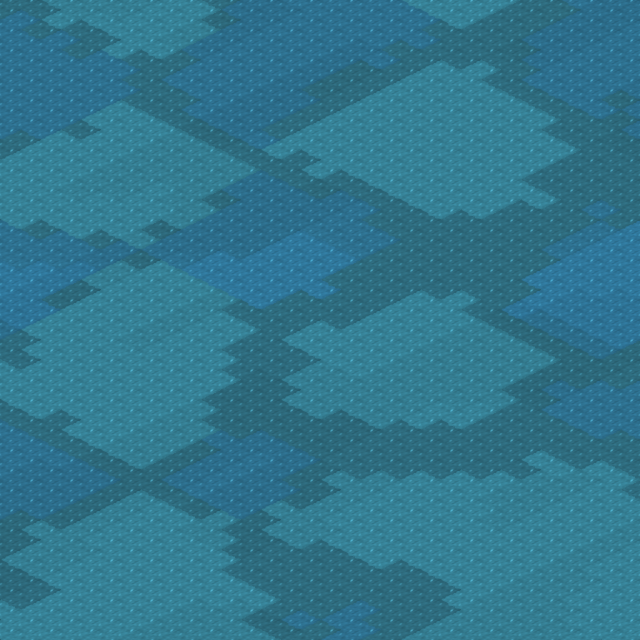
This texture is drawn by a WebGL 1 fragment shader. Its source:

```glsl
precision highp float;
// Isometric water map: 2:1 diamond tiles in pale shallows, dark channels and
// blue deeps. A warped cosine lattice picks each tile's depth; a grain of
// slanted ripples and small glints repeats from tile to tile.
uniform vec2 u_resolution;

const vec2 TILES = vec2(16.0, 32.0);          // diamonds across and up the canvas
const vec2 PATCH_PERIOD = vec2(0.68, 0.34);   // spacing of the shallow patches
const vec2 PATCH_WARP = vec2(0.46, 0.23);     // how far patches are displaced
const float SHALLOW_LEVEL = 0.24;
const float DEEP_LEVEL = 0.42;
const float EDGE_RAGGED = 0.45;
const float EDGE_FRAY = 0.16;                 // fine wear of tile edges, in tiles
const vec2 RIPPLE_CELLS = vec2(6.0, 10.0);    // ripple cells per tile
const vec2 GRAIN_CELLS = vec2(11.0, 17.0);    // finer grain cells per tile
const float RIPPLE_CONTRAST = 0.15;
const float GRAIN_CONTRAST = 0.17;
const vec2 GLINT_SIZE = vec2(0.0029, 0.0018);
const float GLINT_STRENGTH = 0.95;
const vec3 SHALLOW = vec3(0.212, 0.505, 0.587);
const vec3 CHANNEL = vec3(0.180, 0.420, 0.492);
const vec3 DEEP = vec3(0.178, 0.440, 0.560);
const vec3 DEEP_BRIGHT = vec3(0.185, 0.465, 0.605);
const vec3 GLINT = vec3(0.320, 0.740, 0.860);
const float TAU = 6.2831853;

float hash(vec2 p) {
  return fract(sin(dot(p, vec2(127.1, 311.7))) * 43758.5453);
}

// Value noise whose lattice wraps after the given period.
float noise(vec2 p, vec2 period) {
  vec2 i = floor(p);
  vec2 f = fract(p);
  f = f * f * (3.0 - 2.0 * f);
  vec2 lo = mod(i, period);
  vec2 hi = mod(i + 1.0, period);
  return mix(mix(hash(lo), hash(vec2(hi.x, lo.y)), f.x),
             mix(hash(vec2(lo.x, hi.y)), hash(hi), f.x), f.y);
}

float broadNoise(vec2 p) {
  return noise(p, vec2(64.0)) - 0.5;
}

// Canvas position to tile axes: x runs up-right, y runs down-right.
vec2 toTile(vec2 p) {
  vec2 s = p * TILES;
  return vec2(s.x + s.y, s.x - s.y);
}

vec2 fromTile(vec2 t) {
  return vec2(t.x + t.y, t.x - t.y) * 0.5 / TILES;
}

// Flat colour of one whole tile.
vec3 tileColour(vec2 id) {
  vec2 centre = fromTile(id + 0.5);
  vec2 broad = centre * vec2(2.6, 5.2);
  vec2 warp = vec2(broadNoise(broad + 3.7), broadNoise(broad + 21.3));
  vec2 phase = TAU * (centre + warp * PATCH_WARP) / PATCH_PERIOD;
  float patches = cos(phase.x - 0.8) + cos(phase.y - 1.2);
  float ragged = (hash(mod(id, 64.0) + 5.0) - 0.5) * EDGE_RAGGED;
  float depthNoise = broadNoise(broad * 1.3 + 40.2) * 1.4;

  vec3 deep = mix(DEEP, DEEP_BRIGHT, step(0.17, broadNoise(broad * 1.2 + 11.6)));
  vec3 colour = mix(CHANNEL, deep, step(DEEP_LEVEL, depthNoise - patches + ragged));
  colour = mix(colour, SHALLOW, step(SHALLOW_LEVEL, patches + ragged));

  // Faint darker bands run along the up-right axis.
  float band = broadNoise(id * vec2(0.13, 0.45) + 8.4);
  return colour * (1.0 - 0.03 * step(0.18, band));
}

// Glints sit on a lattice twice as fine as the tiles.
float glint(vec2 tile) {
  vec2 id = mod(floor(tile * 2.0), 2.0);
  vec2 jitter = vec2(hash(id + 2.3), hash(id + 7.9)) - 0.5;
  vec2 d = fromTile((fract(tile * 2.0) - 0.5 - jitter * 0.3) * 0.5);
  d.y -= d.x * 0.4;
  float spot = 1.0 - smoothstep(0.25, 1.2, length(d / GLINT_SIZE));
  return spot * mix(0.45, 1.0, hash(id + 13.1));
}

vec3 water(vec2 p) {
  vec2 tile = toTile(p);
  float ripple = noise(tile * RIPPLE_CELLS, RIPPLE_CELLS) - 0.5;
  float grain = noise(tile * GRAIN_CELLS + 0.5, GRAIN_CELLS) - 0.5;
  vec3 colour = tileColour(floor(tile + vec2(ripple, grain) * EDGE_FRAY));
  colour *= 1.0 + ripple * RIPPLE_CONTRAST + grain * GRAIN_CONTRAST;
  vec3 shine = mix(GLINT, colour * 1.45, 0.45);
  return mix(colour, shine, glint(tile) * GLINT_STRENGTH);
}

void main() {
  // Four samples per pixel smooth the tile edges.
  vec3 sum = vec3(0.0);
  for (int j = 0; j < 2; j++) {
    for (int i = 0; i < 2; i++) {
      vec2 offset = (vec2(float(i), float(j)) - 0.5) * 0.5;
      sum += water((gl_FragCoord.xy + offset) / u_resolution);
    }
  }
  gl_FragColor = vec4(sum * 0.25, 1.0);
}
```
